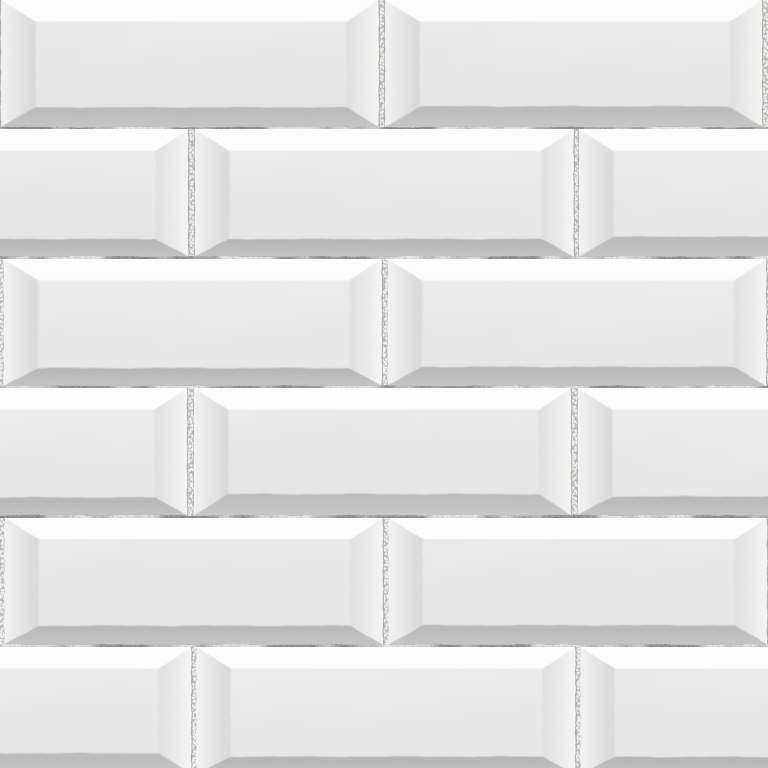
Reproduce this pattern procedurally as a three.js fragment shader.

```glsl
// White bevelled wall tiles in running bond, two across and nearly six rows down.
// Each tile is a flat face with four sloped facets, chosen by normalised edge distance;
// cellular grain and layered sines roughen the narrow grout joints.
varying vec2 vUv;

const vec2 PITCH = vec2(0.5, 0.1685);
const float SOFT = 0.0009;
const vec3 GLAZE_TINT = vec3(1.0, 1.0, 0.999);
const vec3 GROUT_TINT = vec3(1.0, 0.995, 0.98);

float hash(vec2 p) {
  return fract(sin(dot(p, vec2(12.71, 78.23))) * 4375.8);
}

// Distance to the nearest scattered point, one point per unit cell
float cellular(vec2 p) {
  vec2 cell = floor(p);
  float nearest = 2.0;
  for (int j = -1; j <= 1; j++) {
    for (int i = -1; i <= 1; i++) {
      vec2 c = cell + vec2(float(i), float(j));
      vec2 point = c + vec2(hash(c), hash(c + 31.7));
      nearest = min(nearest, length(p - point));
    }
  }
  return nearest;
}

// Irregular wave along a line, about -1 to 1
float waves(float t, float seed) {
  return 0.5 * sin(t + seed) + 0.3 * sin(t * 2.3 + seed * 1.7)
       + 0.2 * sin(t * 5.1 + seed * 2.9);
}

// Edge distances: x left, y right, z top, w bottom
float glazeShade(vec4 edge, vec2 size, vec2 pos, vec2 id) {
  float variation = hash(id + 5.3);
  vec4 slope = vec4(0.045, 0.042, 0.028, mix(0.021, 0.028, variation));
  vec4 n = edge / slope;
  float side = min(n.x, n.y);
  float upright = min(n.z, n.w);

  // Facet tones, lit from above
  float leftTone = mix(0.95, 0.845, clamp(n.x, 0.0, 1.0));
  float rightTone = mix(0.96, 0.875, clamp(n.y, 0.0, 1.0));
  float sideTone = n.x < n.y ? leftTone : rightTone;
  float lowTone = mix(0.77, 0.72, clamp(n.w, 0.0, 1.0)) + 0.03 * (variation - 0.5);
  float uprightTone = n.z < n.w ? 0.99 : lowTone;
  float bevel = mix(uprightTone, sideTone, smoothstep(-0.07, 0.07, upright - side));

  // Flat face with a slow vertical fade and a faint sheen
  float face = mix(0.927, 0.897, edge.z / size.y);
  face += 0.004 * waves(pos.x * 9.0 + pos.y * 24.0, variation * 6.0);
  face += 0.008 * (hash(id + 9.1) - 0.5);
  return mix(bevel, face, smoothstep(0.93, 1.07, min(side, upright)));
}

// Depth is the distance into the joint from the tile on its left or above
float groutShade(vec2 depth, vec2 pos, vec2 id) {
  float grain = smoothstep(0.1, 0.8, cellular(pos * 260.0));
  float upright = mix(0.95, 0.73, grain);
  float contact = 1.0 - smoothstep(0.0008, 0.0022, depth.x);
  upright = mix(upright, 0.64, contact * 0.75);

  float patchy = smoothstep(-0.5, 0.5, waves(pos.x * 27.0, id.y * 2.4));
  float level = mix(0.87, 0.56, patchy) + 0.08 * (0.5 - grain);
  return depth.y > 0.0 ? level : upright;
}

void main() {
  // Position measured down from the top, with half-tile row stagger
  vec2 pos = vec2(vUv.x, 1.0 - vUv.y);
  float row = floor(pos.y / PITCH.y);
  float drift = 0.005 * (hash(vec2(row, 2.6)) - 0.5);
  float start = 0.003 + 0.5 * PITCH.x * mod(row, 2.0) + drift;
  float column = floor((pos.x - start) / PITCH.x);
  vec2 id = vec2(column, row);
  vec2 local = vec2(pos.x - start, pos.y) - id * PITCH;

  // Joints occupy the right and lower margin of each repeat
  vec2 gap = vec2(mix(0.0055, 0.0085, hash(id + 3.1)), 0.0031);
  gap.x += 0.0007 * waves(pos.y * 170.0, hash(id) * 6.0);
  gap.y += 0.0008 * waves(pos.x * 45.0, row * 1.9);
  vec2 size = PITCH - gap;
  vec4 edge = vec4(local.x, size.x - local.x, local.y, size.y - local.y);
  edge.x -= 0.0006 * (1.0 + waves(pos.y * 210.0, column + row));

  // Join the glazed tile to its grout
  float inside = min(min(edge.x, edge.y), min(edge.z + SOFT, edge.w));
  float cover = smoothstep(-SOFT, SOFT, inside);
  vec3 glaze = GLAZE_TINT * glazeShade(edge, size, pos, id);
  vec3 grout = GROUT_TINT * groutShade(vec2(-edge.y, -edge.w), pos, id);
  gl_FragColor = vec4(mix(grout, glaze, cover), 1.0);
}
```
